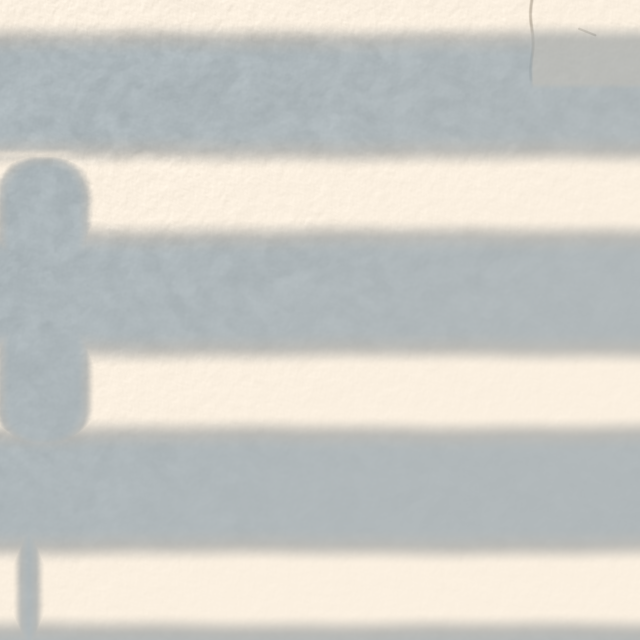
Write a Shadertoy shader that draws this pattern.

```glsl
// Soft horizontal slat shadows on sunlit plaster, with a rounded knob and stem at the left.
// Slats repeat by fract; knob and stem are box distances; blurred edges give the penumbra.
// Smoothed cellular noise mottles the shade and embosses the wall, fading to lower right.

const vec3 SUNLIT = vec3(0.985, 0.942, 0.880);
const vec3 WARM_SHADE = vec3(0.738, 0.732, 0.712);
const vec3 COOL_SHADE = vec3(0.678, 0.715, 0.730);
const vec3 PALE_SHADE = vec3(0.695, 0.722, 0.730);
const vec3 PANEL_SHADE = vec3(0.738, 0.738, 0.720);

const float SLAT_PERIOD = 0.3085;
const float SLAT_CENTER = 0.1490;   // first slat, measured from the top
const float SLAT_HALF = 0.0915;
const float SLAT_WAVER = 0.0012;
const float BLUR_OUT = 0.025;       // penumbra reach into the light
const float BLUR_IN = 0.009;        // penumbra reach into the shade
const float COOL_DEPTH = 0.034;     // depth at which shade turns fully cool

const vec2 KNOB_CENTER = vec2(0.068, 0.473);
const vec2 KNOB_HALF = vec2(0.073, 0.230);
const float KNOB_ROUND = 0.066;
const vec2 STEM_CENTER = vec2(0.045, 0.92);
const vec2 STEM_HALF = vec2(0.018, 0.12);
const float KNOB_BLUR = 0.008;

const float SEAM_X = 0.831;
const float MOTTLE = 0.085;
const float RELIEF = 0.085;

vec3 hash3(vec2 p) {
    vec3 q = fract(p.xyx * vec3(0.1031, 0.1030, 0.0973));
    q += dot(q, q.yxz + 33.33);
    return fract((q.xxy + q.yzz) * q.zyx);
}

// Random cell values blended by distance to their jittered points
float cellNoise(vec2 p) {
    vec2 cell = floor(p), f = fract(p);
    float sum = 0.0, total = 0.0;
    for (int j = -1; j <= 1; j++) {
        for (int i = -1; i <= 1; i++) {
            vec2 o = vec2(i, j);
            vec3 h = hash3(cell + o + 50.0);
            vec2 r = o + h.xy - f;
            float w = exp(-5.0 * dot(r, r));
            sum += w * h.z;
            total += w;
        }
    }
    return sum / total;
}

float layeredCells(vec2 p) {
    float sum = 0.0, amp = 0.5;
    for (int i = 0; i < 3; i++) {
        sum += amp * (cellNoise(p) - 0.5);
        p = mat2(0.8, 0.6, -0.6, 0.8) * p * 2.1 + 7.3;
        amp *= 0.6;
    }
    return sum;
}

float roundBox(vec2 p, vec2 halfSize, float r) {
    vec2 q = abs(p) - halfSize + r;
    return length(max(q, 0.0)) + min(max(q.x, q.y), 0.0) - r;
}

float slatDistance(vec2 p) {
    float t = (p.y - SLAT_CENTER) / SLAT_PERIOD + 0.5;
    float id = floor(t);
    float waver = SLAT_WAVER * (sin(p.x * 9.0 + id * 2.3) + 0.6 * sin(p.x * 31.0 + id * 4.1));
    return abs((fract(t) - 0.5) * SLAT_PERIOD + waver) - SLAT_HALF;
}

float segmentDistance(vec2 p, vec2 a, vec2 b) {
    vec2 ab = b - a;
    return length(p - a - ab * clamp(dot(p - a, ab) / dot(ab, ab), 0.0, 1.0));
}

void mainImage(out vec4 fragColor, in vec2 fragCoord) {
    vec2 p = fragCoord / iResolution.xy;
    p.y = 1.0 - p.y;
    float rough = mix(1.0, 0.22, smoothstep(0.15, 1.25, p.x * 0.65 + p.y));

    // Shadow coverage
    float grain = layeredCells(p * 75.0);
    float slat = slatDistance(p) + 0.004 * grain * rough;
    float knob = roundBox(p - KNOB_CENTER, KNOB_HALF, KNOB_ROUND);
    float stem = roundBox(p - STEM_CENTER, STEM_HALF, 0.002);
    float post = min(knob, stem) + 0.004 * grain * rough;
    float slatCover = 1.0 - smoothstep(-BLUR_IN, BLUR_OUT, slat);
    float postCover = 1.0 - smoothstep(-KNOB_BLUR, KNOB_BLUR, post);
    float cover = max(slatCover, postCover);

    // Sliver of light between the first slat and the knob
    float gap = (p.y - 0.2405) / 0.0055;
    cover -= 0.42 * exp(-gap * gap) * (1.0 - smoothstep(0.08, 0.14, p.x)) * cover;

    // Warm rim to cool core, with a paler panel right of the seam
    float depth = max(-slat, -post * 1.5);
    vec3 core = mix(COOL_SHADE, PALE_SHADE, smoothstep(0.1, 0.9, p.x * 0.6 + p.y * 0.5));
    vec3 shade = mix(WARM_SHADE, core, smoothstep(-0.004, COOL_DEPTH, depth));
    float panel = smoothstep(-0.003, 0.004, p.x - SEAM_X)
                * (1.0 - smoothstep(0.128, 0.142, p.y));
    shade = mix(shade, PANEL_SHADE, 0.85 * panel);
    vec3 color = mix(SUNLIT, shade, cover);

    // Plaster mottling and embossed relief
    vec2 warped = p + 0.006 * sin(p.yx * vec2(47.0, 39.0));
    float mottle = layeredCells(warped * vec2(36.0, 42.0));
    float emboss = grain - layeredCells((p + vec2(0.0025, 0.0035)) * 75.0);
    color += MOTTLE * mottle * rough * mix(0.25, 1.0, cover) * (1.0 - 0.7 * panel);
    color += RELIEF * emboss * rough * mix(1.0, 0.4, cover);

    // Wall seam and a small scratch
    float seam = abs(p.x - SEAM_X + 0.002 * sin(p.y * 70.0));
    float seamFade = mix(0.20, 0.05, smoothstep(0.035, 0.06, p.y)) * (1.0 - smoothstep(0.115, 0.140, p.y));
    color -= seamFade * (1.0 - smoothstep(0.0005, 0.004, seam));
    float scratch = segmentDistance(p, vec2(0.905, 0.045), vec2(0.930, 0.055));
    color -= 0.09 * (1.0 - smoothstep(0.0005, 0.003, scratch));

    fragColor = vec4(clamp(color, 0.0, 1.0), 1.0);
}
```
